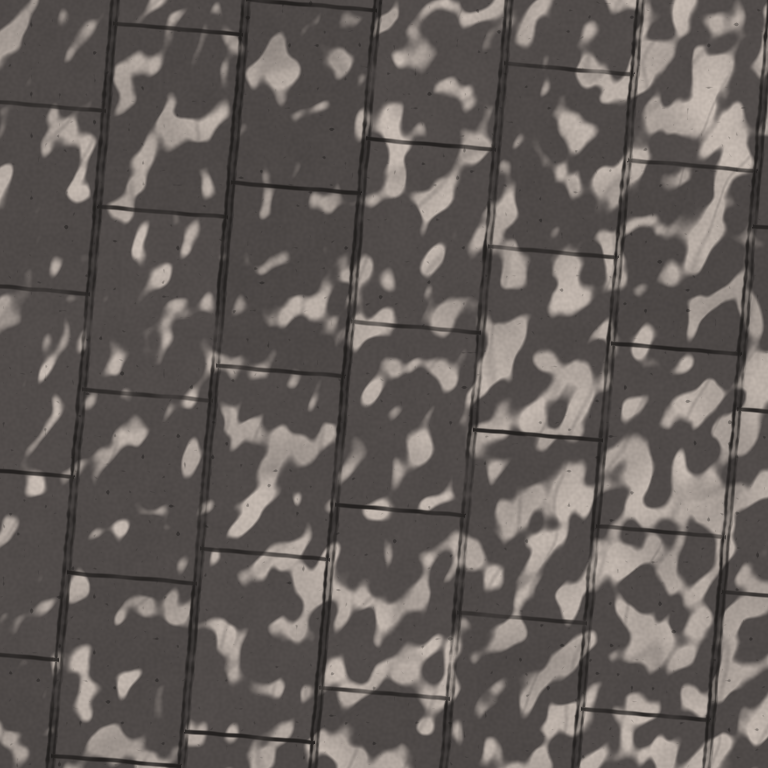
Write a Shadertoy shader that draws this texture.

```glsl
// Tilted columns of staggered grey paving slabs under dappled tree light.
// Joints are distances in a rotated grid; the light is stretched, warped
// gradient noise whose threshold falls towards the lower right.

vec2 hash2(vec2 p) {
    vec3 q = fract(p.xyx * vec3(0.1031, 0.1030, 0.0973));
    q += dot(q, q.yzx + 33.33);
    return fract((q.xx + q.yz) * q.zy);
}

float corner(vec2 cell, vec2 offset) {
    float angle = 6.2832 * hash2(cell + 57.0).x;
    return dot(vec2(cos(angle), sin(angle)), offset);
}

float gradientNoise(vec2 p) {
    vec2 i = floor(p), f = p - i;
    vec2 w = f * f * f * (f * (f * 6.0 - 15.0) + 10.0);
    vec2 e = vec2(1.0, 0.0);
    return mix(mix(corner(i, f), corner(i + e.xy, f - e.xy), w.x),
               mix(corner(i + e.yx, f - e.yx), corner(i + 1.0, f - 1.0), w.x), w.y);
}

// Soft-edged line of the given half width
float line(float dist, float halfWidth, float blur) {
    return 1.0 - smoothstep(halfWidth - blur, halfWidth + blur, abs(dist));
}

// Amount of sunlight passing through the leaves
float dappledLight(vec2 p) {
    vec2 q = vec2(dot(p, vec2(0.89, -0.45)), dot(p, vec2(0.45, 0.89)));
    q += 0.014 * vec2(gradientNoise(p * 15.0), gradientNoise(p * 15.0 + 40.0));
    float leaves = gradientNoise(q * vec2(25.0, 16.0))
                 + 0.45 * gradientNoise(q * vec2(44.0, 30.0) + 7.0);
    float openness = smoothstep(0.25, 1.15, p.x + 0.3 * (1.0 - p.y));
    float threshold = mix(0.25, 0.03, openness) + 0.2 * gradientNoise(p * 4.0 + 11.0);
    float light = smoothstep(-0.09, 0.14, leaves - threshold);
    float twig = smoothstep(0.0, 0.07, abs(gradientNoise(q * vec2(15.0, 4.0) + 23.0)));
    float strength = 0.9 + 0.4 * gradientNoise(p * 11.0 + 3.0);
    return light * clamp(strength, 0.0, 1.0) * mix(0.8, 1.0, twig);
}

void mainImage(out vec4 fragColor, in vec2 fragCoord) {
    vec2 p = fragCoord / iResolution.xy;
    float blur = max(0.0015, 0.8 / iResolution.y);

    // Slab grid, each column with its own stagger
    float stagger[7] = float[7](0.147, 0.022, 0.068, 0.14, 0.013, 0.141, 0.069);
    vec2 g = vec2(p.x - 0.085 * p.y, p.y + 0.085 * p.x);
    g += 0.0015 * vec2(gradientNoise(p * 30.0), gradientNoise(p * 30.0 + 9.0));
    float across = (g.x - 0.065) / 0.171;
    float column = floor(across);
    float along = (g.y - stagger[clamp(int(column) + 1, 0, 6)]) / 0.24;
    vec2 slabRandom = hash2(vec2(column, floor(along)) + 12.0);
    float sideId = floor(across + 0.5);
    float endId = floor(along + 0.5);
    float sideDist = (across - sideId) * 0.171;
    float endDist = (along - endId) * 0.24;

    // Stone with mottling, grain and small dark pits
    float mottle = gradientNoise(p * 24.0) + 0.6 * gradientNoise(p * 75.0);
    float grain = gradientNoise(p * 190.0 + 5.0);
    float pits = smoothstep(0.42, 0.62, gradientNoise(p * 110.0 + 31.0));
    float tone = 1.0 + 0.07 * (slabRandom.x - 0.5) + 0.035 * mottle + 0.06 * grain;
    vec3 shade = vec3(0.308, 0.288, 0.281);
    vec3 sun = vec3(0.745, 0.702, 0.668);
    vec3 color = mix(shade, sun, dappledLight(p)) * tone;
    color *= 1.0 - 0.3 * pits;

    // Narrow joints at the slab ends
    float endWear = 0.55 + 0.4 * hash2(vec2(column, endId) + 70.0).x
                  + 0.5 * gradientNoise(p * 28.0 + 17.0);
    float endJoint = line(endDist, 0.0026, blur) * clamp(endWear, 0.2, 0.95);

    // Wide ragged joints between columns: sandy bed with two dark edges
    float ragged = 0.0015 * gradientNoise(g * vec2(60.0, 95.0));
    float sideWear = 0.62 + 0.25 * hash2(vec2(sideId, 90.0)).x
                   + 0.7 * gradientNoise(vec2(sideId * 7.3, g.y * 13.0))
                   + 0.6 * gradientNoise(g * vec2(50.0, 70.0) + 8.0);
    sideWear = clamp(sideWear, 0.15, 0.95);
    float bed = line(sideDist, 0.0062 + ragged, blur);
    float edges = max(line(sideDist + 0.0036, 0.0017 + ragged, blur),
                      0.75 * line(sideDist - 0.0036, 0.0014 - ragged, blur));

    color *= 1.0 - 0.3 * bed * sideWear;
    color = mix(color, vec3(0.13, 0.12, 0.115), max(endJoint, edges * sideWear));
    fragColor = vec4(color, 1.0);
}
```
